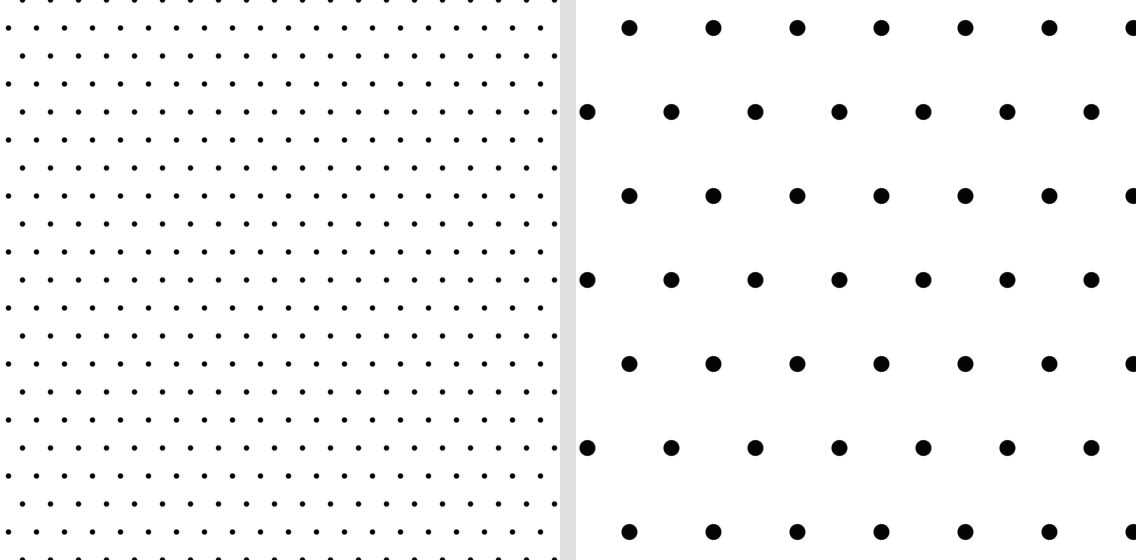
Left: the whole. Right: its middle third, enlarged.
Write a Shadertoy shader that draws this pattern.

```glsl
// Staggered polka dots: small black discs on white, every other row
// shifted by half a step. Each pixel is folded into its row's cell and
// shaded by the distance to the disc; an even row count makes it tile.

const float REPEATS    = 20.0;   // dots across and rows down, must be even
const float DOT_RADIUS = 0.095;  // in cells
const float ROW_START  = 0.803;  // x of the first dot in even rows, in cells
const float ROW_SHIFT  = 0.5;    // extra shift of odd rows, in cells
const float EDGE_PX    = 0.8;    // half width of the smoothed edge
const vec3  PAPER      = vec3(1.0);
const vec3  INK        = vec3(0.015);

// Signed distance, in cells, to the nearest dot of the staggered grid
float staggeredDots(vec2 p) {
    float row = floor(p.y + 0.5);
    float dotX = ROW_START + ROW_SHIFT * mod(row, 2.0);
    vec2 offset = vec2(fract(p.x - dotX + 0.5) - 0.5, p.y - row);
    return length(offset) - DOT_RADIUS;
}

void mainImage(out vec4 fragColor, in vec2 fragCoord) {
    vec2 cell = REPEATS * fragCoord / iResolution.xy;
    float edge = EDGE_PX * REPEATS / min(iResolution.x, iResolution.y);

    float ink = 1.0 - smoothstep(-edge, edge, staggeredDots(cell));
    fragColor = vec4(mix(PAPER, INK, ink), 1.0);
}
```
